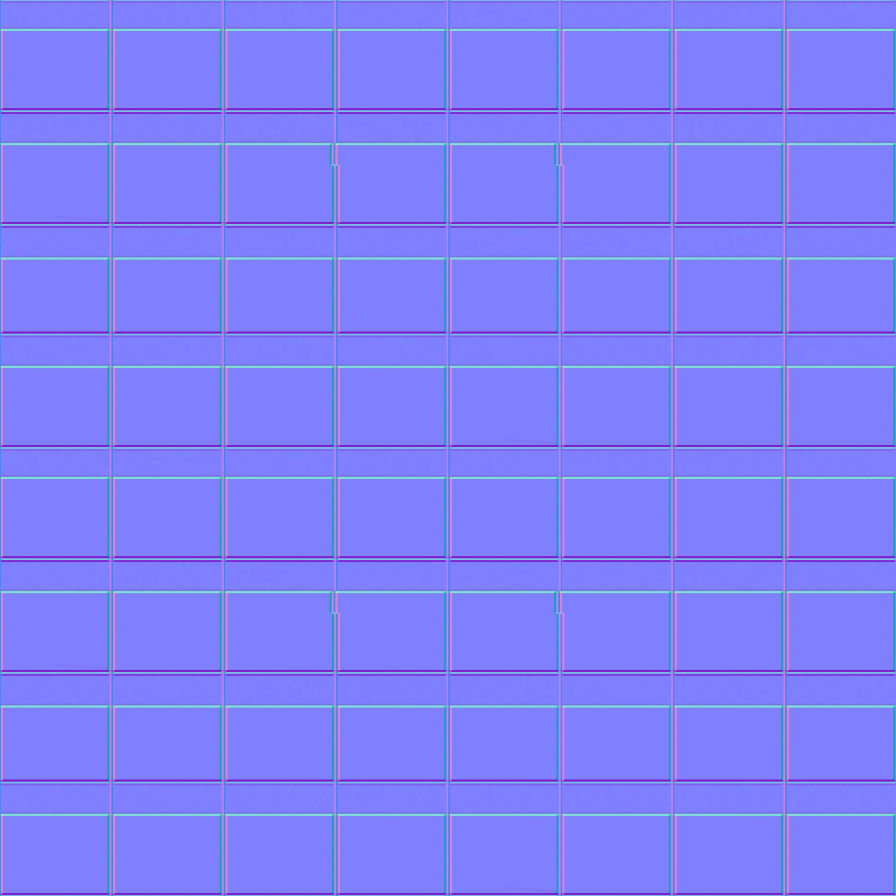
This texture map is drawn by a Shadertoy shader. Its source:

```glsl
// Tangent-space normal map of an 8 by 8 grid of panels separated by narrow strips and grooves.

const float SIZE = 768.0;   // layout units across the canvas
const float PERIOD = 384.0; // four rows, then the row spacing repeats

float hash(vec2 p) {
    vec3 q = fract(vec3(p.xyx) * 0.1031);
    q += dot(q, q.yzx + 33.33);
    return fract((q.x + q.y) * q.z);
}

float noise(vec2 p) {
    vec2 i = floor(p), f = fract(p);
    f = f * f * (3.0 - 2.0 * f);
    return mix(mix(hash(i), hash(i + vec2(1, 0)), f.x),
               mix(hash(i + vec2(0, 1)), hash(i + vec2(1, 1)), f.x), f.y);
}

float wrap(float d) {
    return mod(d + 0.5 * PERIOD, PERIOD) - 0.5 * PERIOD;
}

// Antialiased coverage of the region where d is positive
float above(float d) {
    float soft = 0.55 * SIZE / iResolution.y;
    return smoothstep(-soft, soft, d);
}

float line(float d, float halfWidth) {
    return above(halfWidth - abs(d));
}

void mainImage(out vec4 fragColor, in vec2 fragCoord) {
    vec2 uv = fragCoord / iResolution.xy;
    vec2 p = vec2(uv.x, 1.0 - uv.y) * SIZE;
    float y = mod(p.y, PERIOD);

    // Signed distance from the nearest vertical groove
    float seam = floor((p.x + 49.125) / 96.25);
    float s = p.x + 1.0 - seam * 96.25;

    // Chipped groove: a short length steps sideways
    float chipped = 1.0 - step(0.5, abs(abs(seam - 4.0) - 1.0));
    float chip = chipped * step(123.0, y) * step(y, 141.0);
    float edge = s + 2.0 * chip;
    float onPanel = above(abs(edge) - 2.3);

    vec4 tops = vec4(25.6, 123.6, 221.6, 314.4);
    vec4 bottoms = vec4(93.6, 191.0, 285.0, 382.2);
    vec4 lowerGroove = vec4(1.0, 0.75, 0.3, 0.2);

    vec2 slope = vec2(0.0);
    float crease = 0.0;
    float panel = 0.0;
    for (int i = 0; i < 4; i++) {
        float top = wrap(y - tops[i]);
        float bottom = wrap(y - bottoms[i]);
        panel += above(top + 0.4) * above(0.4 - bottom);

        // Horizontal bevels and the groove below each panel
        float ridge = 1.1 * line(top, 0.8) - 0.15 * line(top + 1.9, 0.6);
        float groove = -1.2 * line(bottom, 0.8)
                     + 0.55 * line(bottom - 1.8, 0.6)
                     - lowerGroove[i] * line(bottom - 3.4, 0.75);
        slope.y += (ridge + groove) * mix(0.25, 1.0, onPanel);
        crease += line(top + 1.4, 0.9) + 0.5 * line(top - 1.3, 0.6);
        crease += 0.7 * line(bottom + 1.3, 0.6) + 0.6 * line(bottom - 2.0, 1.6);

        // Paired slanted scratches near the top of a strip
        float random = hash(vec2(seam, float(i)) + 7.0);
        float across = s + 30.0 + 8.0 * random + 0.6 * (bottom - 8.0);
        float scratch = line(abs(across) - 4.0, 0.7) * above(2.5 - abs(bottom - 8.0));
        slope += vec2(-0.1, 0.1) * scratch * step(0.35, random);

        // Shallow worn streak along a few lower panel edges
        float streak = line(bottom + 2.0 - 0.07 * s, 0.7);
        slope.y -= 0.08 * streak * step(0.88, random) * step(s, -3.0) * above(-bottom);
    }

    // Panel sides
    float leftSide = line(edge - 2.7, 0.75);
    float rightSide = line(edge + 2.5, 0.75);
    slope += panel * (vec2(1.15, 0.0) * leftSide + vec2(-1.0, 0.25) * rightSide);
    crease += panel * (0.9 * rightSide + 0.6 * line(edge + 3.8, 0.6)
                     + 0.4 * line(edge - 4.0, 0.6) + 0.5 * line(edge, 1.7));

    // Fine line running along the groove, a little different in each
    float depth = 0.5 + 0.3 * hash(vec2(seam, 3.0));
    slope.x += depth * line(edge + 0.5, 0.6) - 0.4 * line(edge - 1.0, 0.6);
    crease += 0.5 * line(edge - 0.8, 0.8);

    // Step at the end of each chip
    slope.y += 0.35 * chipped * line(y - 141.5, 0.7) * above(3.0 - abs(s + 1.0));

    // Slight unevenness, stronger on the strips
    vec2 grain = vec2(noise(p * 0.3), noise(p * 0.3 + 91.0)) - 0.5;
    slope += grain * mix(0.04, 0.012, panel);

    // Creases flatten the normal where opposing slopes meet
    vec3 normal = normalize(vec3(slope, 1.0));
    normal.z -= 0.2 * min(crease, 1.5);
    normal.xy += vec2(-0.06, 0.06) * min(crease, 1.0);
    fragColor = vec4(0.5 + 0.5 * normal, 1.0);
}
```
